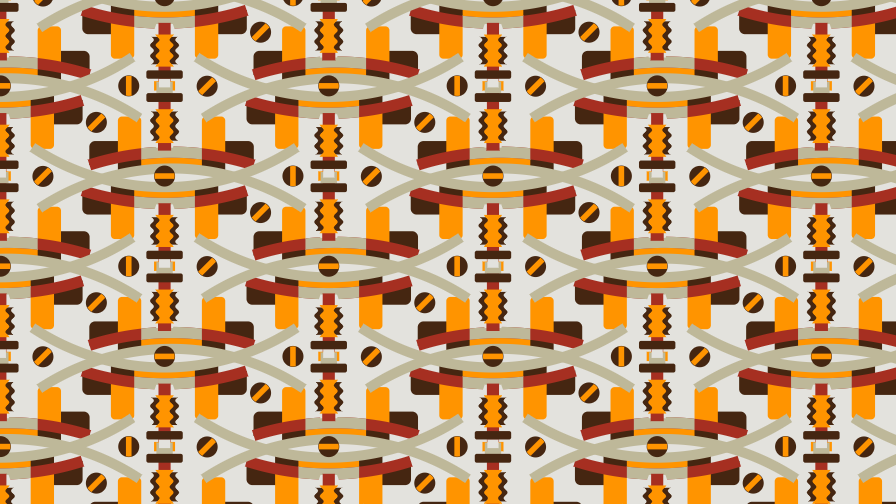
Reproduce this pattern procedurally as a Shadertoy shader.

```glsl
// Half-drop retro pattern of lens shapes, crossing ribbons, slotted discs and totem spines
#define ROWS 432.0
#define PERIOD vec2(281.5, 154.6)
#define ORIGIN vec2(0.3, 73.6)
#define LID_SHIFT vec2(6.0, 3.0)
#define RIBBON_W 4.3
#define BAND_W 4.8
#define PALE vec3(0.89, 0.885, 0.865)
#define BEIGE vec3(0.745, 0.72, 0.60)
#define ORANGE vec3(1.0, 0.58, 0.0)
#define BROWN vec3(0.27, 0.15, 0.065)
#define RED vec3(0.65, 0.185, 0.13)

const float RIBBON_R = 205.0, RIBBON_Y = 9.5;
const float BAND_R = 230.0, BAND_Y = 23.5;

// Cover the colour where the distance is negative, with a one-pixel edge
void paint(inout vec3 c, vec3 ink, float d) {
    float px = ROWS / iResolution.y;
    c = mix(c, ink, clamp(0.5 - d / px, 0.0, 1.0));
}

float box(vec2 p, vec2 center, vec2 halfSize, float r) {
    vec2 d = abs(p - center) - halfSize + r;
    return length(max(d, 0.0)) + min(max(d.x, d.y), 0.0) - r;
}

// Signed distance to a large disc whose lowest point is at height low
float disc(vec2 p, float low, float radius) {
    return length(p - vec2(0.0, low - radius)) - radius;
}

float arc(vec2 p, float low, float radius, float halfLen, float w) {
    float along = abs(atan(p.x, p.y - low + radius)) * radius;
    return max(abs(disc(p, low, radius)) - w, along - halfLen);
}

vec2 fold(vec2 p) {
    return p - PERIOD * round(p / PERIOD);
}

// Mirrored and shifted copy for the upper lid
vec2 lid(vec2 p, int side) {
    return side == 0 ? p : vec2(p.x - LID_SHIFT.x, LID_SHIFT.y - p.y);
}

// Blocks and the two-coloured band along one lid
void drawLid(inout vec3 c, vec2 p) {
    vec2 m = vec2(abs(p.x), p.y);
    float outer = disc(p, BAND_Y, BAND_R);
    float gap = max(outer, -disc(p, RIBBON_Y, RIBBON_R));
    paint(c, BROWN, max(box(m, vec2(50.0, 16.5), vec2(20.5, 16.5), 5.0), -outer));
    paint(c, ORANGE, max(box(m, vec2(36.0, 29.0), vec2(10.0, 25.0), 3.5), -outer));
    paint(c, BROWN, max(gap, m.x - 46.0));
    paint(c, ORANGE, max(gap, m.x - 26.0));
    float band = arc(p, BAND_Y, BAND_R, 71.5, BAND_W);
    paint(c, RED, band);
    paint(c, BEIGE, max(band, m.x - 26.0));
}

void slottedDisc(inout vec3 c, vec2 p, vec2 slotNormal) {
    float d = length(p) - 9.0;
    paint(c, BROWN, d);
    paint(c, ORANGE, max(d + 0.4, abs(dot(p, slotNormal)) - 2.4));
}

// Wavy totem body between two heights
void totemBody(inout vec3 c, vec2 p, float top, float bottom) {
    float mid = 0.5 * (top + bottom), halfH = 0.5 * (bottom - top);
    float t = (p.y - mid) / halfH;
    float side = abs(p.x) + 1.6 * cos(9.42 * t);
    float span = abs(p.y - mid) - halfH;
    paint(c, BROWN, max((side - 10.8) * 0.85, span + 2.0));
    paint(c, ORANGE, max((side - 6.0) * 0.85, span));
}

void drawSpine(inout vec3 c, vec2 p) {
    // Pale flares and red joints at both ends
    float flare = abs(p.x) - 8.5 + 0.35 * (abs(p.y) - 49.0);
    paint(c, PALE, max(flare, abs(abs(p.y) - 49.0) - 4.0));
    paint(c, RED, box(p, vec2(0.0, -48.5), vec2(5.2, 5.5), 0.0));
    paint(c, RED, box(p, vec2(0.0, 51.5), vec2(5.6, 4.0), 0.0));
    paint(c, RED, box(p, vec2(0.0), vec2(5.2, 21.0), 0.0));
    totemBody(c, p, -44.0, -16.5);
    totemBody(c, p, 20.0, 49.0);
    // Central clasp between two bars
    paint(c, ORANGE, box(p, vec2(0.0, 0.0), vec2(9.0, 4.0), 0.0));
    paint(c, BEIGE, box(p, vec2(0.0, 1.5), vec2(7.0, 5.0), 0.0));
    paint(c, PALE, box(p, vec2(0.0, -2.5), vec2(4.8, 3.8), 0.0));
    paint(c, BROWN, box(p, vec2(0.0, -9.7), vec2(15.6, 3.6), 1.8));
    paint(c, BROWN, box(p, vec2(0.0, 10.0), vec2(15.6, 3.8), 1.8));
}

void mainImage(out vec4 fragColor, in vec2 fragCoord) {
    vec2 p = vec2(fragCoord.x, iResolution.y - fragCoord.y) * ROWS / iResolution.y - ORIGIN;
    vec3 c = PALE;
    // Layers run over both half-drop sublattices and both lids
    for (int i = 0; i < 4; i++)
        drawLid(c, lid(fold(p - 0.5 * PERIOD * float(i / 2)), i % 2));
    for (int i = 0; i < 4; i++) {
        vec2 q = lid(fold(p - 0.5 * PERIOD * float(i / 2)), i % 2);
        paint(c, BEIGE, arc(q, RIBBON_Y, RIBBON_R, 120.0, RIBBON_W));
    }
    for (int i = 0; i < 2; i++) {
        vec2 q = p - 0.5 * PERIOD * float(i);
        vec2 s = fold(q - vec2(0.0, 0.5 * PERIOD.y));
        drawSpine(c, s);
        slottedDisc(c, fold(q), vec2(0.0, 1.0));
        slottedDisc(c, s - vec2(-30.7, 0.0), vec2(1.0, 0.0));
        slottedDisc(c, s - vec2(36.5, 0.3), vec2(0.707));
        slottedDisc(c, fold(q - vec2(82.3, 31.3)), vec2(0.707));
    }
    fragColor = vec4(c, 1.0);
}
```
